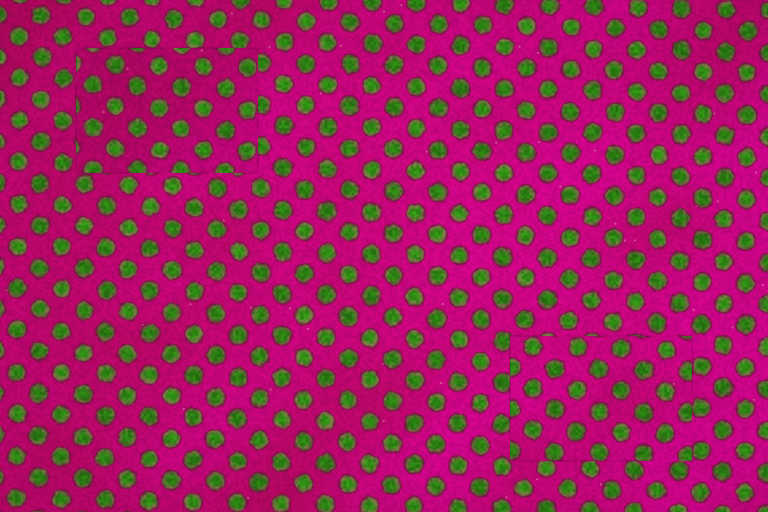
Reproduce this pattern procedurally as a Shadertoy shader.

```glsl
// Magenta cloth printed with half-drop rows of fuzzy green dots and two offset patches.

// Lattice, in units of the canvas height
const vec2 ORIGIN = vec2(0.0352, 0.5195);
const vec2 STEP_ACROSS = vec2(0.0862, -0.0019);
const vec2 STEP_UP = vec2(0.0005, 0.0820);
const float JITTER = 0.0022;

// Dot profile
const float CORE_RADIUS = 0.0065;
const float DOT_RADIUS = 0.0168;
const float RING_RADIUS = 0.0202;
const float FRAY = 0.0042;
const float SOFTNESS = 0.0013;

// Patches whose print is out of register
const vec2 PATCH_A = vec2(0.326, 0.784);
const vec2 PATCH_B = vec2(1.174, 0.222);
const vec2 PATCH_HALF = vec2(0.178, 0.122);
const vec2 PATCH_SHIFT = vec2(-0.027, -0.0098);
const float SEAM_WIDTH = 0.0012;

// Cloth
const float THREADS = 125.0;
const float GRAIN_SCALE = 190.0;
const float SPECK_CELLS = 26.0;
const float SPECK_CHANCE = 0.05;

const vec3 CRIMSON = vec3(0.69, 0.025, 0.365);
const vec3 MAGENTA = vec3(0.80, 0.015, 0.535);
const vec3 RING = vec3(0.43, 0.10, 0.23);
const vec3 OLIVE = vec3(0.43, 0.40, 0.25);
const vec3 GREEN = vec3(0.17, 0.52, 0.07);
const vec3 LINT = vec3(0.85, 0.50, 0.62);

float hash(vec2 p) {
    vec3 q = fract(p.xyx * 0.1031);
    q += dot(q, q.yzx + 33.33);
    return fract((q.x + q.y) * q.z);
}

vec2 hash2(vec2 p) {
    return vec2(hash(p), hash(p + 71.7));
}

float noise(vec2 p) {
    vec2 i = floor(p), f = fract(p);
    f = f * f * (3.0 - 2.0 * f);
    return mix(mix(hash(i), hash(i + vec2(1, 0)), f.x),
               mix(hash(i + vec2(0, 1)), hash(i + vec2(1, 1)), f.x), f.y);
}

float boxDistance(vec2 p, vec2 halfSize) {
    vec2 q = abs(p) - halfSize;
    return length(max(q, 0.0)) + min(max(q.x, q.y), 0.0);
}

// Distance to the nearest dot centre, and a random value for that dot
vec2 nearestDot(vec2 p) {
    mat2 lattice = mat2(STEP_ACROSS, STEP_UP);
    vec2 cell = inverse(lattice) * (p - ORIGIN);
    vec2 best = vec2(1.0, 0.0);
    for (int k = 0; k < 2; k++) {
        vec2 drop = vec2(0.5 * float(k));
        vec2 id = floor(cell - drop + 0.5) + drop;
        vec2 offset = (hash2(id * 2.0 + 200.0) - 0.5) * JITTER;
        float d = length(lattice * (cell - id) - offset);
        if (d < best.x) best = vec2(d, hash(id * 2.0 + 310.0));
    }
    return best;
}

// Dyed ground with broad shading and a diagonal twill
vec3 cloth(vec2 p, float grain) {
    float tone = 0.12 + 0.62 * smoothstep(0.0, 1.15, p.x);
    tone += 0.75 * (noise(vec2(p.x + p.y, p.x - p.y) * vec2(2.2, 4.0) + 7.0) - 0.5);
    tone += 0.35 * (noise(p * 9.0) - 0.5);
    vec3 col = mix(CRIMSON, MAGENTA, clamp(tone, 0.0, 1.0));
    float twill = sin(6.2832 * THREADS * (p.x + p.y));
    return col * (1.0 + 0.025 * twill + 0.14 * (grain - 0.5));
}

void mainImage(out vec4 fragColor, in vec2 fragCoord) {
    vec2 p = fragCoord / iResolution.y;
    float soft = SOFTNESS + 0.7 / iResolution.y;
    float grain = noise(p * GRAIN_SCALE);
    float mottle = noise(p * GRAIN_SCALE * 0.65 + 40.0);

    // Shift the print inside the patches
    float boxA = boxDistance(p - PATCH_A, PATCH_HALF);
    float boxB = boxDistance(p - PATCH_B, PATCH_HALF);
    float box = min(boxA, boxB);
    vec2 dotInfo = nearestDot(box < 0.0 ? p - PATCH_SHIFT : p);

    vec3 col = cloth(p, grain);
    col *= 1.0 - 0.05 * smoothstep(soft, -soft, boxA);

    // Stray lint
    vec2 speckCell = floor(p * SPECK_CELLS);
    vec2 speckPos = (speckCell + 0.2 + 0.6 * hash2(speckCell + 5.0)) / SPECK_CELLS;
    float speck = step(hash(speckCell + 17.0), SPECK_CHANCE);
    col = mix(col, LINT, 0.6 * speck * smoothstep(0.0034, 0.0008, length(p - speckPos)));

    // Dark ring, then frayed green pile
    float d = dotInfo.x + FRAY * (mottle - 0.5) + 0.0012 * (dotInfo.y - 0.5);
    float ring = smoothstep(RING_RADIUS + soft, RING_RADIUS - soft, d);
    float pile = smoothstep(DOT_RADIUS + soft, DOT_RADIUS - soft, d);
    vec3 green = mix(GREEN, OLIVE, smoothstep(CORE_RADIUS, DOT_RADIUS, d + 0.004 * (grain - 0.5)));
    green *= 0.92 + 0.16 * dotInfo.y + 0.34 * (grain - 0.5);
    col = mix(col, RING * (0.9 + 0.25 * grain), 0.9 * ring);
    col = mix(col, green, pile);

    // Faint broken seam around each patch
    float seam = smoothstep(SEAM_WIDTH + soft, SEAM_WIDTH - soft, abs(box));
    col *= 1.0 - 0.22 * seam * smoothstep(0.25, 0.7, noise(p * 45.0));

    // Slight darkening toward the edges
    vec2 edge = fragCoord / iResolution.xy - 0.5;
    col *= 1.03 - 0.16 * dot(edge, edge);
    fragColor = vec4(clamp(col, 0.0, 1.0), 1.0);
}
```
